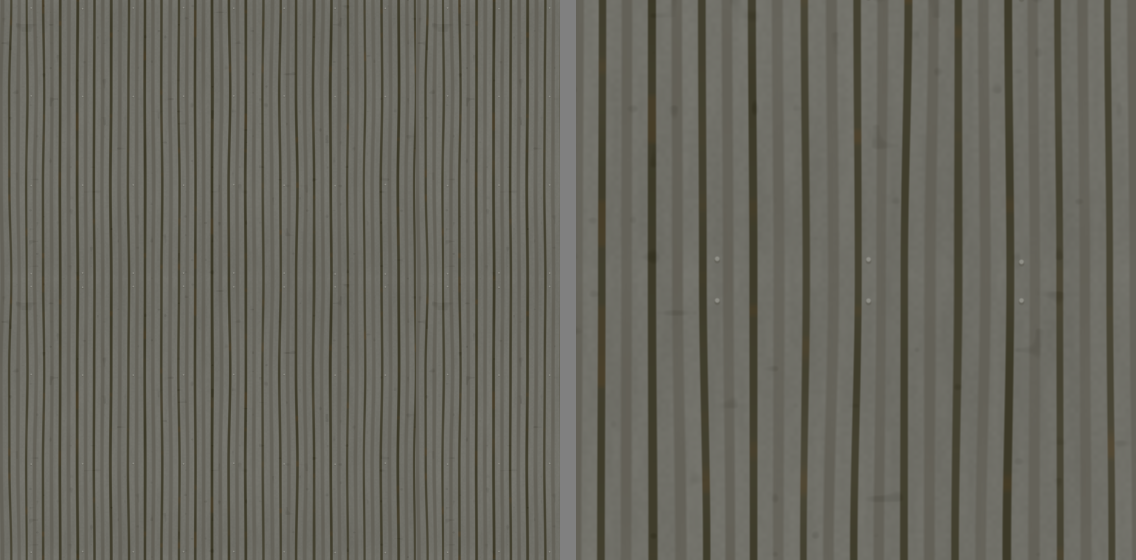
Left: the whole. Right: its middle third, enlarged.
Write a Shadertoy shader that draws this texture.

```glsl
float hash(vec2 p) {
    vec3 q = fract(vec3(p.xyx) * 0.1031);
    q += dot(q, q.yzx + 33.33);
    return fract((q.x + q.y) * q.z);
}

// Value noise that wraps vertically after "rows" cells
float noise(vec2 p, float rows) {
    vec2 i = floor(p), f = fract(p);
    f = f * f * (3.0 - 2.0 * f);
    float y0 = mod(i.y, rows), y1 = mod(i.y + 1.0, rows);
    return mix(mix(hash(vec2(i.x, y0)), hash(vec2(i.x + 1.0, y0)), f.x),
               mix(hash(vec2(i.x, y1)), hash(vec2(i.x + 1.0, y1)), f.x), f.y);
}

// Soft-edged stripe: 1 inside halfWidth, 0 outside
float stripe(float dist, float halfWidth, float blur) {
    return 1.0 - smoothstep(halfWidth - blur, halfWidth + blur, abs(dist));
}

void mainImage(out vec4 fragColor, in vec2 fragCoord) {
    vec2 uv = fragCoord / iResolution.xy;
    vec2 panelSize = vec2(0.7435, 0.4975);
    vec2 panel = fract(vec2(uv.x, 1.0 - uv.y) / panelSize);
    vec2 pos = panel * panelSize;

    // Groove coordinate: whole numbers lie on the dark gaps
    float pitch = 0.03012;
    float pixel = 1.0 / (iResolution.x * pitch);
    float across = pos.x / pitch - 0.605;
    float wander = 0.13 * (noise(vec2(across * 0.7, panel.y * 3.0), 3.0) - 0.5);
    float x = across + wander;
    float gap = floor(x + 0.5);

    // Painted boards with broad fading, streaks and fine grain
    vec3 color = vec3(0.442, 0.440, 0.410);
    color += 0.014 * (hash(vec2(floor(x * 2.0), 7.0)) - 0.5);
    color += 0.022 * (noise(vec2(panel.x * 5.0, panel.y * 3.0) + 19.0, 3.0) - 0.5);
    color += 0.016 * (noise(vec2(across * 8.0, panel.y * 14.0), 14.0) - 0.5);
    color += 0.014 * (noise(vec2(across * 11.0, panel.y * 180.0), 180.0) - 0.5);
    color += 0.012 * exp(-40.0 * min(panel.y, 1.0 - panel.y));

    // Shallow recess halfway between the gaps
    float recess = stripe(fract(x) - 0.5, 0.105, 0.025 + 0.6 * pixel);
    float recessWear = noise(vec2(floor(x) * 3.0 + 5.0, panel.y * 8.0), 8.0);
    color = mix(color, vec3(0.385, 0.376, 0.340), recess * (0.75 + 0.25 * recessWear));

    // Dark gaps, uneven in width, depth and rust
    float depth = hash(vec2(gap, 41.0));
    float gapWear = noise(vec2(gap * 3.0, panel.y * 9.0), 9.0);
    float gapMask = stripe(x - gap, 0.062 + 0.020 * depth, 0.015 + 0.6 * pixel);
    vec3 gapColor = mix(vec3(0.300, 0.288, 0.228), vec3(0.228, 0.218, 0.150),
                        0.65 * depth + 0.35 * gapWear);
    float rust = smoothstep(0.80, 1.0, noise(vec2(gap * 5.0 + 2.0, panel.y * 24.0), 24.0));
    gapColor += rust * vec3(0.040, 0.010, -0.010);
    color = mix(color, gapColor, gapMask);

    // Sparse dark smudges on the boards
    float smudge = noise(vec2(across * 2.5, panel.y * 45.0) + 60.0, 45.0);
    color -= 0.035 * smoothstep(0.88, 1.0, smudge);

    // Pale worn edge where panels meet
    color += 0.035 * stripe(pos.x - panelSize.x + 0.001, 0.0013, 0.0012)
           * noise(vec2(3.0, panel.y * 6.0), 6.0);

    // Screw heads: every third board, four rows per panel
    float screwColumn = floor((across - 1.27) / 3.0 + 0.5);
    float screwRow = clamp(floor((pos.y - 0.0143) / 0.158 + 0.5), 0.0, 3.0);
    vec2 jitter = 0.003 * (vec2(hash(vec2(screwColumn, 3.0)),
                               hash(vec2(screwColumn, screwRow + 11.0))) - 0.5);
    vec2 screw = vec2((across - 1.27 - 3.0 * screwColumn) * pitch,
                      pos.y - 0.0143 - 0.158 * screwRow) + jitter;
    float blur = 0.0004 + 0.5 / iResolution.x;
    color = mix(color, vec3(0.33, 0.32, 0.28),
                0.4 * stripe(length(screw - vec2(0.0, 0.0012)), 0.0016, blur));
    color = mix(color, vec3(0.60, 0.60, 0.57), 0.8 * stripe(length(screw), 0.0013, blur));

    fragColor = vec4(color, 1.0);
}
```
